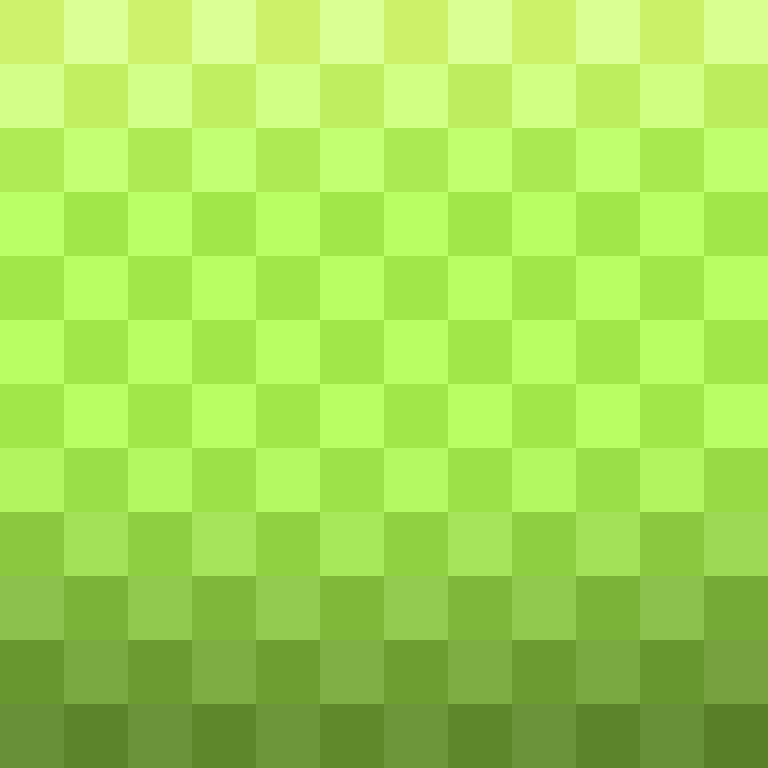
Give the GLSL for this pattern, as a Shadertoy shader.

```glsl
// A lime checkerboard of 12 by 12 flat tiles, lit pale yellow along the top
// and sinking into a curved olive shadow below. Light and shadow are sampled
// once per tile; edges are smoothed by averaging samples inside each pixel.

const float TILES = 12.0;
const int SAMPLES = 3;                                // per pixel side

const vec3 LIME_DARK   = vec3(0.627, 0.906, 0.287);
const vec3 LIME_LIGHT  = vec3(0.725, 1.000, 0.392);
const vec3 STRAW_DARK  = vec3(0.808, 0.949, 0.420);
const vec3 STRAW_LIGHT = vec3(0.860, 1.000, 0.582);

const vec2 GLOW_ROWS = vec2(-0.15, 3.35);             // glow fades over these rows
const float GLOW_TILT = 0.035;                        // rows lost per column
const vec2 SHADOW_ROWS = vec2(6.2, 12.4);             // shadow deepens over these
const float SHADOW_CURVE = 0.015;                     // shadow climbs at the sides
const float SHADOW_CENTER = 5.0;                      // column of lowest shadow
const float SHADOW_FLOOR = 0.53;                      // darkest brightness

// Flat colour of one tile; columns count from the left, rows from the top.
vec3 tileColor(vec2 tile) {
    float isLight = mod(tile.x + tile.y, 2.0);
    vec3 lime = mix(LIME_DARK, LIME_LIGHT, isLight);
    vec3 straw = mix(STRAW_DARK, STRAW_LIGHT, isLight);

    // Pale glow at the top, slightly weaker to the right
    float glowRow = tile.y + GLOW_TILT * tile.x;
    float glow = 1.0 - smoothstep(GLOW_ROWS.x, GLOW_ROWS.y, glowRow);

    // Shadow at the bottom, curving up towards both sides
    float offset = tile.x - SHADOW_CENTER;
    float shadowRow = tile.y + SHADOW_CURVE * offset * offset;
    float shadow = smoothstep(SHADOW_ROWS.x, SHADOW_ROWS.y, shadowRow);

    return mix(lime, straw, glow) * mix(1.0, SHADOW_FLOOR, shadow);
}

void mainImage(out vec4 fragColor, in vec2 fragCoord) {
    vec3 color = vec3(0.0);

    // Average a small grid of samples across the pixel
    for (int j = 0; j < SAMPLES; j++) {
        for (int i = 0; i < SAMPLES; i++) {
            vec2 jitter = (vec2(i, j) + 0.5) / float(SAMPLES) - 0.5;
            vec2 uv = (fragCoord + jitter) / iResolution.xy;
            color += tileColor(floor(vec2(uv.x, 1.0 - uv.y) * TILES));
        }
    }
    fragColor = vec4(color / float(SAMPLES * SAMPLES), 1.0);
}
```
